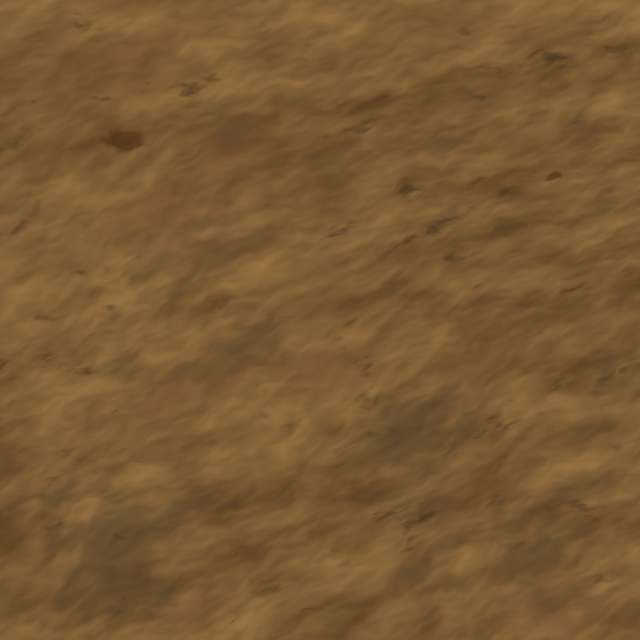
Write a Shadertoy shader that draws this texture.

```glsl
// Soft weathered brown wood with slanted streaks, grey stains and dark flecks.

const vec3 DARK_BROWN  = vec3(0.375, 0.260, 0.138);
const vec3 MID_BROWN   = vec3(0.480, 0.354, 0.200);
const vec3 LIGHT_OCHRE = vec3(0.580, 0.434, 0.255);
const vec3 GREY_STAIN  = vec3(0.375, 0.298, 0.190);
const vec3 RED_STAIN   = vec3(0.470, 0.320, 0.185);
const vec3 KNOT_BROWN  = vec3(0.300, 0.185, 0.085);
const vec3 FLECK_COLOR = vec3(0.255, 0.185, 0.105);

const float GRAIN_ANGLE   = 0.27;            // upward to the right, in radians
const float CROSS_ANGLE   = 0.38;            // extra tilt of the cross streaks
const vec2  BROAD_SCALE   = vec2(1.8, 5.5);
const vec2  STREAK_SCALE  = vec2(6.0, 20.0);
const vec2  CROSS_SCALE   = vec2(12.0, 34.0);
const vec2  FLECK_SCALE   = vec2(11.0, 27.0);
const float BROAD_AMOUNT  = 0.95;
const float STREAK_AMOUNT = 1.00;
const float CROSS_AMOUNT  = 0.75;
const float WARP_AMOUNT   = 0.022;
const float RAGGED_AMOUNT = 0.007;
const float KNOT_GRID     = 4.0;
const float KNOT_CHANCE   = 0.20;

vec2 hash22(vec2 p) {
    vec3 q = fract(p.xyx * vec3(0.1031, 0.1030, 0.0973));
    q += dot(q, q.yzx + 33.33);
    return fract((q.xx + q.yz) * q.zy);
}

float cornerSlope(vec2 cell, vec2 offset) {
    return dot(hash22(cell) * 2.0 - 1.0, offset);
}

// Gradient noise, centred on zero
float noise(vec2 p) {
    vec2 i = floor(p), f = fract(p);
    vec2 u = f * f * f * (f * (f * 6.0 - 15.0) + 10.0);
    vec2 e = vec2(1.0, 0.0);
    return mix(mix(cornerSlope(i, f), cornerSlope(i + e, f - e), u.x),
               mix(cornerSlope(i + e.yx, f - e.yx), cornerSlope(i + 1.0, f - 1.0), u.x), u.y);
}

float fbm(vec2 p, int octaves) {
    float sum = 0.0, amplitude = 1.0;
    for (int i = 0; i < octaves; i++) {
        sum += amplitude * noise(p);
        p = mat2(0.995, 0.10, -0.10, 0.995) * p * 1.93 + 17.3;
        amplitude *= 0.60;
    }
    return sum;
}

// Coordinates along and across a direction
vec2 turn(vec2 p, float a) {
    return vec2(dot(p, vec2(cos(a), sin(a))), dot(p, vec2(-sin(a), cos(a))));
}

// Coverage of scattered knots with ragged rims
float knots(vec2 p) {
    float cover = 0.0;
    vec2 cell = floor(p * KNOT_GRID);
    float rim = 0.9 * fbm(p * vec2(28.0, 50.0), 3);
    for (int y = -1; y <= 1; y++)
    for (int x = -1; x <= 1; x++) {
        vec2 id = cell + vec2(x, y);
        vec2 place = hash22(id + 40.0), look = hash22(id + 91.0);
        if (look.x > KNOT_CHANCE) continue;
        vec2 d = turn(p - (id + place) / KNOT_GRID, 1.2 * (place.y - 0.5));
        float size = mix(0.012, 0.045, look.y * look.y);
        float radius = length(d / vec2(size, size * 0.45));
        cover = max(cover, 1.0 - smoothstep(0.55, 1.35, radius + rim));
    }
    return cover;
}

void mainImage(out vec4 fragColor, in vec2 fragCoord) {
    vec2 uv = fragCoord / iResolution.y;

    // Grain space: flatter near the top, gently bent, ragged at small scale
    float angle = GRAIN_ANGLE - 0.14 * smoothstep(0.4, 1.0, uv.y);
    vec2 p = turn(uv - 0.5, angle);
    p += WARP_AMOUNT * vec2(fbm(uv * 3.5 + 3.1, 2), fbm(uv * 3.5 + 28.7, 2));
    p += RAGGED_AMOUNT * vec2(fbm(uv * 24.0 + 61.0, 2), fbm(uv * 24.0 + 97.0, 2));

    // Light and dark fibres
    float broad = fbm(p * BROAD_SCALE + 7.0, 3);
    float streak = fbm(p * STREAK_SCALE + 51.0, 4);
    float cross = fbm(turn(p, CROSS_ANGLE) * CROSS_SCALE + 151.0, 3);
    float tone = BROAD_AMOUNT * broad + STREAK_AMOUNT * streak + CROSS_AMOUNT * cross;
    vec3 color = mix(MID_BROWN, LIGHT_OCHRE, clamp(tone, 0.0, 1.0));
    color = mix(color, DARK_BROWN, clamp(-tone, 0.0, 1.0));

    // Mottled stains, grey ones mostly in the lower half
    float greyField = fbm(p * vec2(3.2, 6.5) + 83.0, 4) - 0.4 * streak - 0.3 * cross
                    + 0.25 * (0.45 - uv.y);
    color = mix(color, GREY_STAIN, 0.60 * smoothstep(0.08, 0.65, greyField));
    float redField = fbm(p * vec2(2.5, 6.0) + 131.0, 4) - 0.2 * streak;
    color = mix(color, RED_STAIN, 0.40 * smoothstep(0.05, 0.6, redField));

    // Short dark flecks, gathered in patches
    float fleckField = fbm(p * FLECK_SCALE + 211.0, 4) + 0.45 * noise(p * vec2(3.0, 7.0) + 9.0)
                     - 0.25 * cross;
    color = mix(color, FLECK_COLOR, 0.60 * smoothstep(0.34, 0.88, fleckField));
    color = mix(color, KNOT_BROWN, 0.60 * knots(p + 5.0));

    // Faint fine fibres
    color *= 1.0 + 0.09 * noise(turn(p, 0.15) * vec2(32.0, 85.0) + 17.0);
    fragColor = vec4(color, 1.0);
}
```
